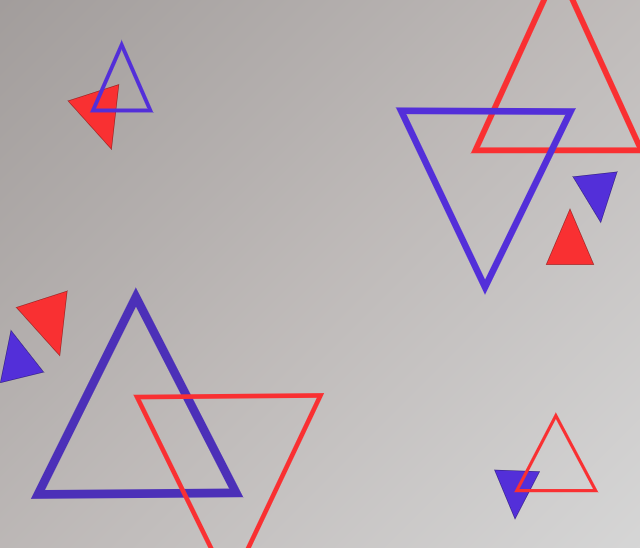
Give the GLSL for this background, as a Shadertoy shader.

```glsl
// Outlined and solid triangles in red and violet on a diagonal grey gradient.
// Each triangle is the intersection of three half planes, which keeps its
// corners sharp; outlines are bands just inside that boundary.

const vec2 CANVAS = vec2(7.68, 6.58);
const vec3 RED = vec3(0.975, 0.190, 0.195);
const vec3 VIOLET = vec3(0.325, 0.185, 0.850);
const vec3 INDIGO = vec3(0.300, 0.190, 0.720);

// Signed distance to the line through a and b
float lineDistance(vec2 p, vec2 a, vec2 b) {
    vec2 along = normalize(b - a);
    return dot(p - a, vec2(along.y, -along.x));
}

// Negative inside, for either winding order
float triangleDistance(vec2 p, vec2 a, vec2 b, vec2 c) {
    float winding = -sign(lineDistance(c, a, b));
    return max(max(winding * lineDistance(p, a, b),
                   winding * lineDistance(p, b, c)),
                   winding * lineDistance(p, c, a));
}

float coverage(float d) {
    float pixel = CANVAS.x / iResolution.x;
    return clamp(0.5 - d / pixel, 0.0, 1.0);
}

// Solid triangle with a thin darker rim
void solid(inout vec3 color, vec3 ink, vec2 p, vec2 a, vec2 b, vec2 c) {
    float d = triangleDistance(p, a, b, c);
    vec3 shade = mix(ink * 0.6, ink, coverage(d + 0.007));
    color = mix(color, shade, coverage(d));
}

// Hollow triangle, its stroke measured inward from the outer corners
void outline(inout vec3 color, vec3 ink, float stroke, vec2 p, vec2 a, vec2 b, vec2 c) {
    float d = triangleDistance(p, a, b, c);
    color = mix(color, ink, coverage(d) - coverage(d + stroke));
}

// Warm dark grey at upper left, neutral light grey at lower right
vec3 background(vec2 p) {
    float t = (p.x + CANVAS.y - p.y) / (CANVAS.x + CANVAS.y);
    vec3 dark = vec3(0.635, 0.615, 0.610);
    vec3 middle = vec3(0.745, 0.727, 0.722);
    vec3 light = vec3(0.838, 0.838, 0.838);
    return t < 0.5 ? mix(dark, middle, t * 2.0) : mix(middle, light, t * 2.0 - 1.0);
}

void mainImage(out vec4 fragColor, in vec2 fragCoord) {
    vec2 p = fragCoord / iResolution.xy * CANVAS;
    vec3 color = background(p);

    // Upper left pair
    solid(color, RED, p, vec2(0.81, 5.37), vec2(1.43, 5.57), vec2(1.34, 4.78));
    outline(color, VIOLET, 0.047, p, vec2(1.46, 6.10), vec2(1.08, 5.23), vec2(1.84, 5.23));

    // Upper right group
    outline(color, RED, 0.07, p, vec2(6.70, 7.04), vec2(5.65, 4.74), vec2(7.75, 4.74));
    outline(color, VIOLET, 0.08, p, vec2(4.75, 5.29), vec2(6.91, 5.28), vec2(5.82, 3.04));
    solid(color, VIOLET, p, vec2(6.87, 4.46), vec2(7.41, 4.52), vec2(7.21, 3.90));
    solid(color, RED, p, vec2(6.84, 4.08), vec2(7.13, 3.40), vec2(6.55, 3.40));

    // Lower left group
    solid(color, RED, p, vec2(0.19, 2.89), vec2(0.81, 3.09), vec2(0.72, 2.30));
    solid(color, VIOLET, p, vec2(0.13, 2.62), vec2(0.53, 2.11), vec2(0.00, 1.98));
    outline(color, INDIGO, 0.105, p, vec2(1.63, 3.13), vec2(0.37, 0.59), vec2(2.92, 0.61));
    outline(color, RED, 0.056, p, vec2(1.60, 1.84), vec2(3.89, 1.86), vec2(2.76, -0.53));

    // Lower right pair
    solid(color, VIOLET, p, vec2(5.93, 0.94), vec2(6.48, 0.92), vec2(6.18, 0.34));
    outline(color, RED, 0.038, p, vec2(6.67, 1.63), vec2(6.17, 0.67), vec2(7.18, 0.67));

    fragColor = vec4(color, 1.0);
}
```
